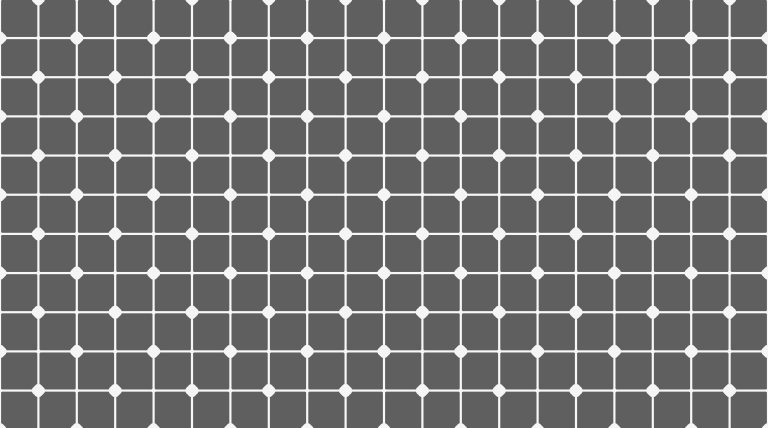
A Shadertoy shader for this pattern:

```glsl
// Dark square tiles with pale grout and rounded diamond studs on alternate crossings.

const float COLUMNS = 20.0;
const float ROWS = 11.0;
const vec2 CELL = vec2(0.05, 0.051);     // tile pitch, in canvas widths
const vec2 SHIFT = vec2(0.0, -0.0004);   // grid offset from the canvas centre
const float LINE_HALF_WIDTH = 0.00142;
const float STUD_CORE = 0.0022;          // half side before rounding
const float STUD_ROUNDING = 0.0055;
const float JOINT_RADIUS = 0.0027;
const vec3 TILE_COLOR = vec3(0.373);
const vec3 GROUT_COLOR = vec3(0.97);
const vec3 STUD_COLOR = vec3(0.96);

// Signed distance to a square turned by 45 degrees with rounded corners.
float roundedDiamond(vec2 p, float halfSide, float rounding) {
    vec2 turned = abs(vec2(p.x + p.y, p.x - p.y)) * 0.70711;
    vec2 q = turned - halfSide;
    return length(max(q, 0.0)) + min(max(q.x, q.y), 0.0) - rounding;
}

// Signed distance to a pair of lines crossing at the local origin.
float crossLines(vec2 p, float halfWidth) {
    return min(abs(p.x), abs(p.y)) - halfWidth;
}

// Share of a pixel that lies inside a shape.
float coverage(float dist, float pixel) {
    return clamp(0.5 - dist / pixel, 0.0, 1.0);
}

void mainImage(out vec4 fragColor, in vec2 fragCoord) {
    float pixel = 1.0 / iResolution.x;
    vec2 centered = (fragCoord - 0.5 * iResolution.xy) * pixel - SHIFT;

    // Nearest crossing and the offset from it
    vec2 grid = centered / CELL + 0.5 * vec2(COLUMNS, ROWS);
    vec2 crossing = floor(grid + 0.5);
    vec2 local = (grid - crossing) * CELL;

    // Studs alternate with small joints in a checkerboard
    bool hasStud = mod(crossing.x + crossing.y, 2.0) < 0.5;
    float node = hasStud
        ? roundedDiamond(local, STUD_CORE, STUD_ROUNDING)
        : length(local) - JOINT_RADIUS;

    // Grout first, then the nodes on top
    vec3 color = mix(TILE_COLOR, GROUT_COLOR,
                     coverage(crossLines(local, LINE_HALF_WIDTH), pixel));
    color = mix(color, STUD_COLOR, coverage(node, pixel));
    fragColor = vec4(color, 1.0);
}
```
